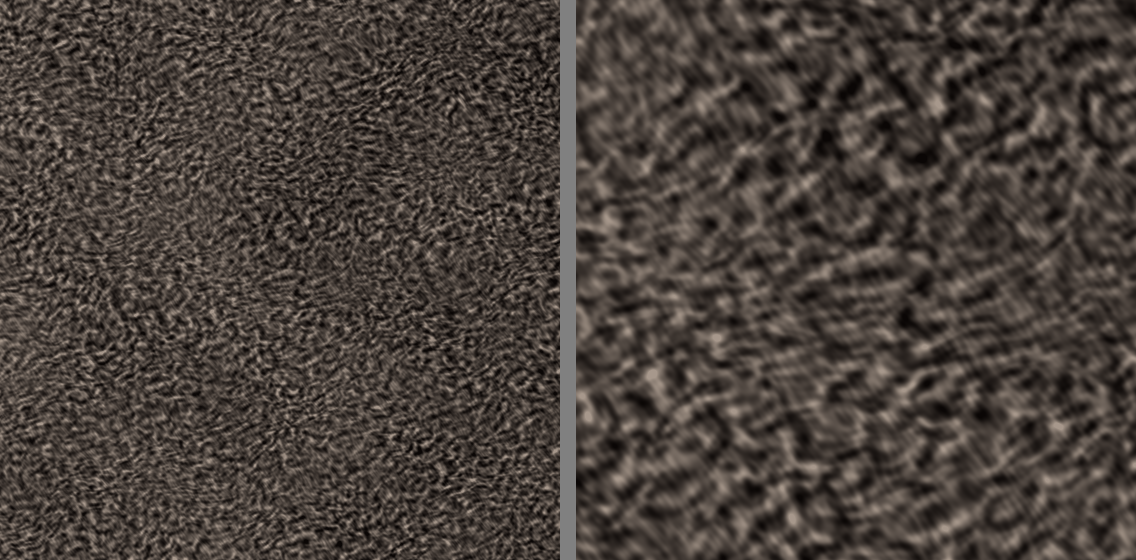
Left: the whole. Right: its middle third, enlarged.
A three.js fragment shader for this texture:

```glsl
// Dense brown-grey pile, like short worn carpet: small soft tufts leaning up
// to the right, crossed by fine diagonal fibres, under faint broad shading.
// Built from warped, stretched gradient noise mapped onto a dark-to-light ramp.

varying vec2 vUv;

// Pseudo-random angle for a lattice point
float hashAngle(vec2 cell) {
  vec3 h = fract(cell.xyx * vec3(0.1031, 0.1030, 0.0973));
  h += dot(h, h.yzx + 33.33);
  return 6.2832 * fract((h.x + h.y) * h.z);
}

// Slope contribution of one lattice corner
float corner(vec2 cell, vec2 offset) {
  float a = hashAngle(cell);
  return dot(vec2(cos(a), sin(a)), offset);
}

// Gradient noise, roughly -0.7 to 0.7
float gradientNoise(vec2 p) {
  vec2 i = floor(p);
  vec2 f = p - i;
  vec2 s = f * f * f * (f * (f * 6.0 - 15.0) + 10.0);
  float low = mix(corner(i, f),
                  corner(i + vec2(1.0, 0.0), f - vec2(1.0, 0.0)), s.x);
  float high = mix(corner(i + vec2(0.0, 1.0), f - vec2(0.0, 1.0)),
                   corner(i + vec2(1.0, 1.0), f - vec2(1.0, 1.0)), s.x);
  return mix(low, high, s.y);
}

// Two independent noise values, used to bend the domain
vec2 noisePair(vec2 p) {
  return vec2(gradientNoise(p + 17.3), gradientNoise(p + 71.9));
}

// Coordinates measured along and across a direction
vec2 alignTo(vec2 p, float angle) {
  float c = cos(angle);
  float s = sin(angle);
  return vec2(c * p.x + s * p.y, c * p.y - s * p.x);
}

void main() {
  // Bend the lay of the pile broadly, then jostle single tufts
  vec2 p = vUv + 0.025 * noisePair(vUv * 7.0);
  p += 0.005 * noisePair(vUv * 42.0);

  // Soft tufts in two sizes, longer along the lay
  float tufts = gradientNoise(alignTo(p, 0.42) * vec2(66.0, 104.0) + 130.0);
  tufts += 0.55 * gradientNoise(alignTo(p, 0.15) * vec2(112.0, 150.0) + 310.0);

  // Thin fibres running down to the right
  vec2 strand = alignTo(vUv + 0.004 * noisePair(vUv * 25.0), -0.9);
  float fibres = gradientNoise(strand * vec2(85.0, 235.0) + 520.0);

  // Some patches are worn flatter than others
  float relief = 1.0 + 0.45 * gradientNoise(vUv * 9.0 + 40.0);
  float pile = relief * tufts + 0.36 * fibres;

  // Broad light from the left, with cloudy unevenness
  float shading = 0.13 * (0.5 - vUv.x) + 0.16 * gradientNoise(vUv * 4.0 + 90.0);

  // Brightest tips are rarer than mid tones
  float tone = 0.40 + 1.0 * pile + 0.3 * pile * pile + shading;
  tone = clamp(tone, -0.17, 1.3);

  vec3 shadowBrown = vec3(0.11, 0.09, 0.08);
  vec3 tipBeige = vec3(0.53, 0.48, 0.44);
  gl_FragColor = vec4(mix(shadowBrown, tipBeige, tone), 1.0);
}
```
